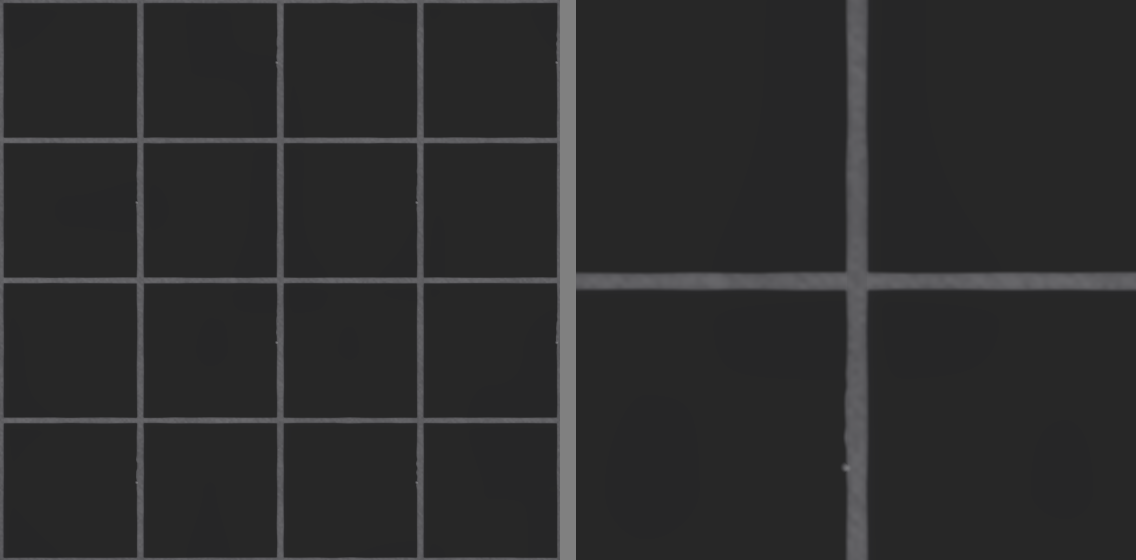
Left, the full canvas; right, a detail of the centre.
Give the GLSL for this pattern, as a WebGL 1 fragment shader.

```glsl
precision highp float;

uniform vec2 u_resolution;

#define TILES 4.0
#define GROUT_HALF vec2(0.0240, 0.0200)
#define GROUT_SHIFT vec2(0.0025, -0.0030)
#define CORNER_RADIUS 0.008
#define EDGE_SOFTNESS 0.006
#define EDGE_WOBBLE 0.004
#define CHIP_DEPTH 0.009
#define GRAIN 0.055
#define TILE_COLOR vec3(0.152, 0.152, 0.153)
#define GROUT_COLOR vec3(0.372, 0.370, 0.382)
#define FLECK_COLOR vec3(0.520, 0.520, 0.530)

float hash(vec2 p) {
  return fract(sin(dot(p, vec2(127.1, 311.7))) * 43758.5453);
}

// Value noise over the unit canvas, wrapping after "period" cells.
float wrapNoise(vec2 uv, vec2 period) {
  vec2 p = uv * period;
  vec2 i = floor(p);
  vec2 f = fract(p);
  f = f * f * (3.0 - 2.0 * f);
  vec2 lo = mod(i, period);
  vec2 hi = mod(i + 1.0, period);
  return mix(mix(hash(lo), hash(vec2(hi.x, lo.y)), f.x),
             mix(hash(vec2(lo.x, hi.y)), hash(hi), f.x), f.y);
}

float roundedBox(vec2 p, vec2 halfSize, float radius) {
  vec2 q = abs(p) - halfSize + radius;
  return length(max(q, 0.0)) + min(max(q.x, q.y), 0.0) - radius;
}

float spot(vec2 p, vec2 center, float radius, float blur) {
  return 1.0 - smoothstep(radius - blur, radius + blur, length(p - center));
}

void main() {
  vec2 uv = gl_FragCoord.xy / u_resolution;
  vec2 grid = uv * TILES - GROUT_SHIFT;
  vec2 cell = mod(floor(grid), TILES);
  vec2 local = fract(grid) - 0.5;
  float pixel = TILES / min(u_resolution.x, u_resolution.y);
  float soft = max(EDGE_SOFTNESS, 0.75 * pixel);

  // Tile outline with a slight waver along each side
  float waver = wrapNoise(uv, vec2(32.0)) - 0.5;
  float outline = roundedBox(local, 0.5 - GROUT_HALF, CORNER_RADIUS);
  outline += EDGE_WOBBLE * waver;

  // Ragged right side on every second tile, in a checkerboard
  float chipped = 1.0 - mod(cell.x + cell.y, 2.0);
  float side = smoothstep(0.44, 0.47, local.x);
  float span = smoothstep(-0.04, 0.05, local.y) * (1.0 - smoothstep(0.20, 0.34, local.y));
  float ragged = wrapNoise(uv, vec2(8.0, 128.0));
  outline += CHIP_DEPTH * chipped * side * span * (ragged - 0.25);
  float notch = spot(local, vec2(0.474, 0.057), 0.010, soft);
  float grout = smoothstep(-soft, soft, outline);
  grout = max(grout, 0.8 * chipped * notch);

  // Grout: broad tone, fine grain and diagonal scratches
  vec2 diagonal = vec2(uv.x + uv.y, uv.x - uv.y);
  float broad = wrapNoise(uv, vec2(24.0)) - 0.5;
  float grain = wrapNoise(uv, vec2(256.0)) - 0.5;
  float scratch = wrapNoise(diagonal, vec2(192.0, 48.0)) - 0.5;
  float horizontal = step(abs(local.x), 0.5 - GROUT_HALF.x);
  float tone = GRAIN * (0.5 * broad + 0.6 * grain + 0.5 * scratch);
  tone += 0.014 * horizontal;
  tone -= 0.035 * (1.0 - smoothstep(0.0, 0.016, outline));
  vec3 groutColor = GROUT_COLOR + tone;

  // Tile: almost flat, with a faint cool shade beside its left and upper sides
  float cool = exp(-90.0 * max(local.x + 0.5 - GROUT_HALF.x, 0.0));
  cool += 0.6 * exp(-90.0 * max(0.5 - GROUT_HALF.y - local.y, 0.0));
  vec3 tileColor = TILE_COLOR + 0.004 * (wrapNoise(uv, vec2(8.0)) - 0.5);
  tileColor += cool * vec3(0.016, 0.016, 0.026);

  // Pale flecks where the side is damaged
  vec3 color = mix(tileColor, groutColor, grout);
  float fleck = chipped * spot(local, vec2(0.477, 0.055), 0.006, soft);
  fleck += 0.4 * (1.0 - chipped) * spot(local, vec2(0.486, 0.290), 0.004, soft);
  color = mix(color, FLECK_COLOR, 0.8 * fleck);

  gl_FragColor = vec4(color, 1.0);
}
```
